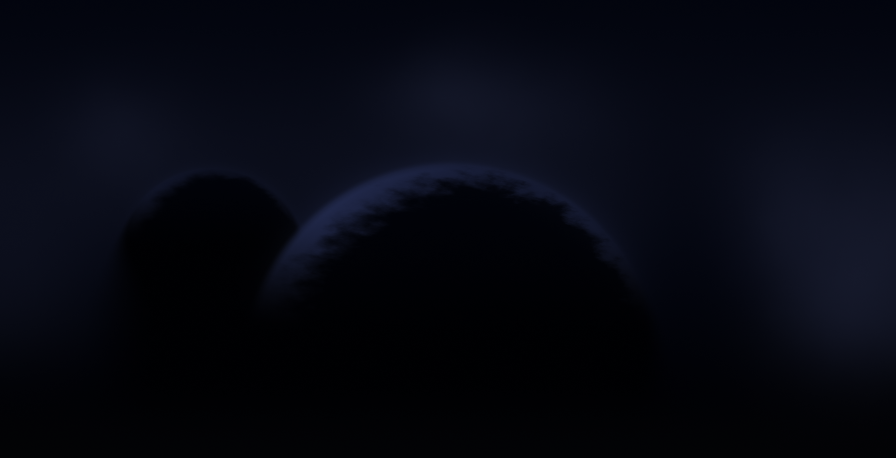
This background is drawn by a Shadertoy shader. Its source:

```glsl
const vec3 NIGHT = vec3(0.005, 0.013, 0.048);
const vec3 HAZE = vec3(0.105, 0.122, 0.200);
const vec3 SHADOW = vec3(0.001, 0.002, 0.009);
const vec3 LIMB = vec3(0.125, 0.150, 0.260);

float hash(vec2 p) {
    p = fract(p * vec2(0.1031, 0.1137));
    p += dot(p, p.yx + 33.33);
    return fract((p.x + p.y) * p.x * 17.0);
}

float noise(vec2 p) {
    vec2 cell = floor(p), f = fract(p);
    f = f * f * (3.0 - 2.0 * f);
    float low = mix(hash(cell), hash(cell + vec2(1, 0)), f.x);
    float high = mix(hash(cell + vec2(0, 1)), hash(cell + vec2(1, 1)), f.x);
    return mix(low, high, f.y);
}

float fbm(vec2 p) {
    float sum = 0.0, weight = 0.5;
    for (int i = 0; i < 5; i++) {
        sum += weight * noise(p);
        p = mat2(1.6, 1.2, -1.2, 1.6) * p + 7.3;
        weight *= 0.5;
    }
    return sum;
}

float glow(vec2 p, vec2 center, vec2 size) {
    vec2 q = (p - center) / size;
    return exp(-dot(q, q));
}

// Drifting haze, darkened around the planets
float hazeAmount(vec2 p) {
    vec2 q = p + 0.07 * (vec2(fbm(p * 4.0), fbm(p * 4.0 + 19.0)) - 0.5);
    float haze = 0.38 * glow(p, vec2(1.0, 0.60), vec2(3.0, 0.27));
    haze += 0.26 * glow(q, vec2(0.27, 0.71), vec2(0.13, 0.12));
    haze += 0.22 * glow(q, vec2(0.95, 0.80), vec2(0.12, 0.09));
    haze += 0.32 * glow(q, vec2(1.09, 0.77), vec2(0.20, 0.11));
    haze += 0.62 * glow(q, vec2(1.86, 0.36), vec2(0.21, 0.24));
    haze += 0.18 * glow(q, vec2(1.68, 0.54), vec2(0.10, 0.13));
    haze += 0.20 * glow(q, vec2(0.02, 0.35), vec2(0.20, 0.22));
    haze *= 1.0 - 0.75 * glow(q, vec2(1.50, 0.28), vec2(0.17, 0.42));
    haze *= 1.0 - 0.80 * glow(p, vec2(0.42, 0.16), vec2(0.27, 0.27));
    haze *= 0.85 + 0.3 * fbm(p * 3.0);
    return haze * smoothstep(-0.04, 0.32, p.y);
}

// Planet whose lower half dissolves into a falling shadow
vec3 addPlanet(vec3 color, vec2 p, vec2 center, float radius, float edge,
               float litWidth, float brightness) {
    vec2 q = p - center;
    float d = length(vec2(q.x, max(q.y, 0.0))) - radius;
    vec2 normal = q / max(length(q), 0.001);
    float softness = mix(edge, 0.09, smoothstep(0.5, -0.7, q.y / radius));
    float body = 1.0 - smoothstep(-softness, softness, d);

    // Rough terminator, wider toward the upper left
    float side = smoothstep(0.5, -0.65, normal.x);
    float rough = fbm(vec2(p.x * 24.0 + p.y * 8.0, p.y * 55.0)) - 0.5;
    float grain = rough * smoothstep(0.0, 0.5, normal.y);
    float depth = max(-d, 0.0) + grain * litWidth * 0.85;
    float reach = litWidth * mix(0.35, 1.0, side);
    float lit = 1.0 - smoothstep(reach * 0.15, reach * 1.35, depth);
    float facing = smoothstep(0.22, 0.82, normal.y);
    lit *= facing * mix(0.55, 1.0, side) * brightness;

    vec3 inside = mix(SHADOW, NIGHT, 0.55 * smoothstep(0.1, 0.9, q.y / radius));
    color = mix(color, inside + LIMB * lit * 0.9, body);

    // Thin air around the limb
    float air = exp(-abs(d) / (edge * 2.0)) * facing;
    return color + LIMB * air * 0.22 * brightness;
}

void mainImage(out vec4 fragColor, in vec2 fragCoord) {
    vec2 p = fragCoord / iResolution.y;
    p.x *= 1.954 * iResolution.y / iResolution.x;

    vec3 sky = mix(SHADOW, NIGHT, smoothstep(0.0, 0.5, p.y));
    vec3 color = mix(sky, HAZE, clamp(hazeAmount(p), 0.0, 1.0));

    color = addPlanet(color, p, vec2(0.462, 0.429), 0.203, 0.006, 0.035, 0.45);
    color = addPlanet(color, p, vec2(0.985, 0.188), 0.452, 0.013, 0.085, 0.95);

    // Faint floor light and dithering
    color += vec3(0.008, 0.009, 0.011) * (1.0 - smoothstep(0.0, 0.18, p.y));
    color += (hash(floor(p * 512.0)) - 0.5) * 0.003;
    fragColor = vec4(max(color, 0.0), 1.0);
}
```
